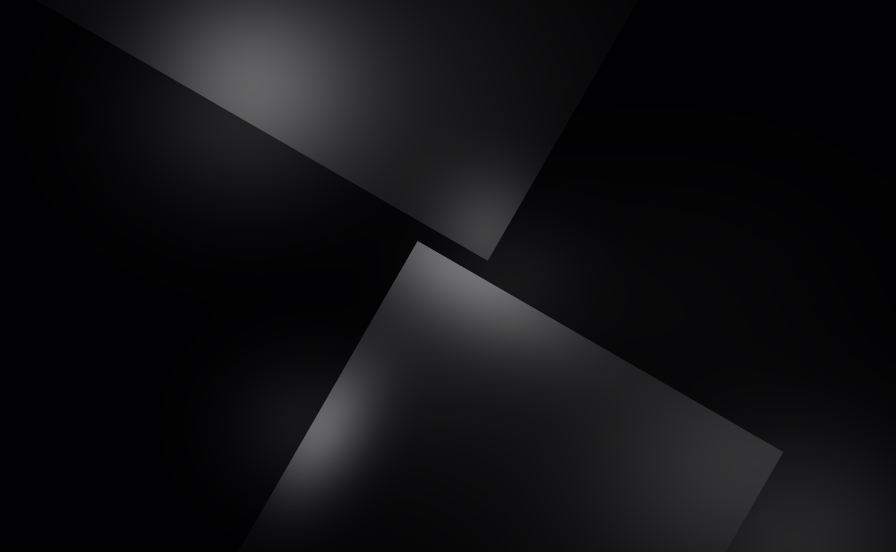
Give the GLSL for this background, as a Shadertoy shader.

```glsl
// Two tilted dark panels lit by soft grey glows on a black background.

// Panel axes: x runs down along the long edges, y points away from them
vec2 toPanel(vec2 v) {
    return vec2(dot(v, vec2(0.866, -0.5)), dot(v, vec2(0.5, 0.866)));
}

// Elliptical falloff, one at the centre
float glow(vec2 offset, vec2 radius) {
    vec2 d = offset / radius;
    return exp(-dot(d, d));
}

// Antialiased half plane, one where d is positive
float inside(float d) {
    return clamp(d * iResolution.y + 0.5, 0.0, 1.0);
}

void mainImage(out vec4 fragColor, in vec2 fragCoord) {
    vec2 p = (fragCoord - 0.5 * iResolution.xy) / iResolution.y;

    // Panel masks, measured from the two facing corners
    vec2 upper = toPanel(p - vec2(0.072, 0.0275));
    vec2 lower = toPanel(p - vec2(-0.055, 0.0636));
    float upperMask = inside(-upper.x) * inside(upper.y);
    float lowerMask = inside(lower.x) * inside(0.765 - lower.x) * inside(-lower.y);

    // Faint light spilling onto the background
    float backLight = 0.004;
    backLight += 0.13 * glow(p - vec2(-0.36, 0.29), vec2(0.20, 0.16));
    backLight += 0.07 * glow(p - vec2(0.10, -0.01), vec2(0.14, 0.12));
    backLight += 0.025 * glow(p - vec2(0.38, -0.05), vec2(0.33, 0.22));
    backLight += 0.08 * glow(p - vec2(-0.25, -0.27), vec2(0.14, 0.12));
    backLight += 0.14 * glow(p - vec2(0.63, -0.48), vec2(0.23, 0.20));

    // Upper panel: broad sheen, main spot and corner light
    float upperLight = 0.008;
    upperLight += 0.11 * glow(p - vec2(-0.23, 0.31), vec2(0.42, 0.32));
    upperLight += 0.28 * glow(p - vec2(-0.358, 0.345), vec2(0.18, 0.17));
    upperLight += 0.21 * glow(p - vec2(0.075, 0.065), vec2(0.11, 0.12));

    // Lower panel: top edge, left edge and right corner lights
    float lowerLight = 0.018;
    lowerLight += 0.35 * glow(toPanel(p - vec2(0.0445, 0.023)), vec2(0.22, 0.11));
    lowerLight += 0.10 * glow(p - vec2(-0.03, -0.05), vec2(0.26, 0.24));
    lowerLight += 0.36 * glow(toPanel(p - vec2(-0.237, -0.273)), vec2(0.085, 0.13));
    lowerLight += 0.18 * glow(p - vec2(0.56, -0.34), vec2(0.32, 0.25));

    // Composite with a slightly cool tint
    float light = mix(backLight, upperLight, upperMask);
    light = mix(light, lowerLight, lowerMask);
    fragColor = vec4(vec3(light) + vec3(0.0, 0.0, 0.006), 1.0);
}
```
